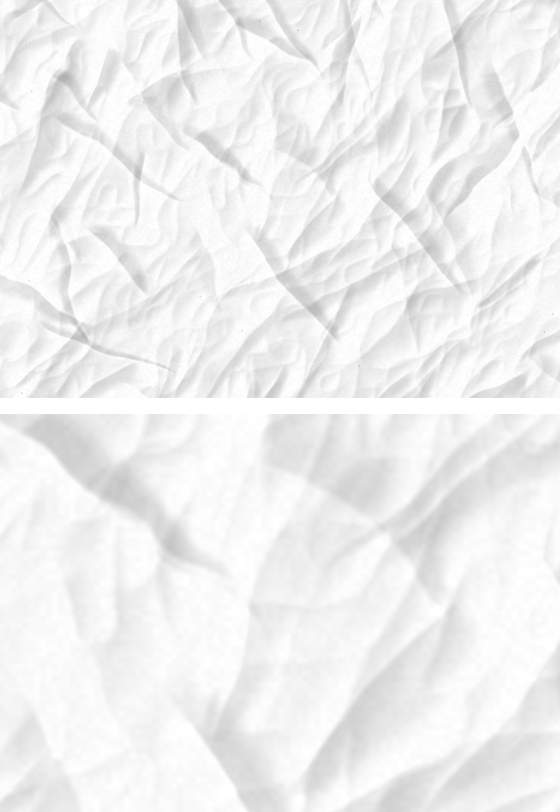
Top: the whole. Bottom: its middle third, enlarged.
Reproduce this texture procedurally as a WebGL 1 fragment shader.

```glsl
precision highp float;
// Crumpled white paper under soft light from the upper left.
// Scattered tapering folds, each with a lit ridge and a shaded facet, lie over
// the relief of ridged noise; fine fibre grain and a few specks finish it.

uniform vec2 u_resolution;

const vec3 PAPER_TINT = vec3(1.0, 1.0, 0.999);
const float BASE_TONE = 0.962;
const float WHITE_LIMIT = 0.993;
const float SHADOW_ROLLOFF = 0.8;
const vec2 LIGHT_DIR = vec2(-0.83, 0.56);

const float FOLD_CELL = 0.15;      // spacing of folds, in canvas heights
const float FOLD_SHADE = 0.130;    // depth of the shaded facet
const float FOLD_GLOW = 0.080;     // strength of the lit ridge
const float FOLD_EDGE = 0.004;     // softness of the crease line
const float RISING_SHARE = 0.66;   // share of folds rising to the right
const float RELIEF_SHADE = 0.041;
const float CLOUD_SHADE = 0.055;
const float GRAIN_SHADE = 0.034;
const float SPECK_SHADE = 0.16;

float hash(vec2 p) {
  vec3 q = fract(vec3(p.xyx) * 0.1031);
  q += dot(q, q.yzx + 33.33);
  return fract((q.x + q.y) * q.z);
}

float noise(vec2 p) {
  vec2 i = floor(p);
  vec2 f = fract(p);
  f = f * f * f * (f * (f * 6.0 - 15.0) + 10.0);
  float low = mix(hash(i), hash(i + vec2(1.0, 0.0)), f.x);
  float high = mix(hash(i + vec2(0.0, 1.0)), hash(i + 1.0), f.x);
  return mix(low, high, f.y);
}

vec2 warp(vec2 p, float frequency) {
  return vec2(noise(p * frequency + 11.0), noise(p * frequency + 57.0)) - 0.5;
}

mat2 rotation(float a) {
  return mat2(cos(a), -sin(a), sin(a), cos(a));
}

// Height of sharp ridges, drawn out along the rising diagonal.
float relief(vec2 p) {
  vec2 q = rotation(1.0) * p + 20.0;
  q *= vec2(0.75, 1.2);
  float height = 0.0;
  float frequency = 4.0;
  for (int i = 0; i < 4; i++) {
    height -= abs(noise(q * frequency) - 0.5) / frequency;
    q = rotation(0.7) * q + 7.3;
    frequency *= 1.8;
  }
  return height;
}

float reliefLight(vec2 p) {
  const float REACH = 0.004;
  vec2 e = LIGHT_DIR * REACH;
  return (relief(p - e) - relief(p + e)) / (2.0 * REACH);
}

// Tone of one fold: lit ridge on one side of the crease, facet on the other.
float foldTone(vec2 d, vec2 id) {
  float spread = (hash(id + 3.7) - 0.5) * 0.9;
  float angle = (hash(id + 9.1) < RISING_SHARE ? 0.95 : 2.25) + spread;
  vec2 along = vec2(cos(angle), sin(angle));
  float u = dot(d, along) / mix(0.09, 0.23, hash(id + 15.3));
  float v = dot(d, vec2(along.y, -along.x));
  if (hash(id + 21.9) < 0.25) v = -v;

  float taper = max(1.0 - u * u, 0.0);
  float wedge = 0.35 + 0.65 * clamp(0.5 + 0.5 * u, 0.0, 1.0);
  float width = mix(0.022, 0.062, hash(id + 27.1)) * wedge * sqrt(taper) + 0.002;
  float side = smoothstep(-FOLD_EDGE, FOLD_EDGE, v);
  float facet = side * (1.0 - smoothstep(0.6 * width, 1.5 * width, v));
  float ridge = (1.0 - side) * exp(min(v, 0.0) / (0.6 * width));
  float strength = mix(0.4, 1.0, hash(id + 33.5)) * smoothstep(0.0, 0.5, taper);
  return strength * (FOLD_GLOW * ridge - FOLD_SHADE * facet);
}

float folds(vec2 p) {
  vec2 cell = floor(p / FOLD_CELL);
  float tone = 0.0;
  for (int y = -2; y <= 2; y++) {
    for (int x = -2; x <= 2; x++) {
      vec2 id = cell + vec2(float(x), float(y)) + 40.0;
      vec2 jitter = vec2(hash(id), hash(id + 71.3));
      tone += foldTone(p - (id - 40.0 + jitter) * FOLD_CELL, id);
    }
  }
  return tone;
}

float specks(vec2 p) {
  vec2 q = p * 45.0;
  vec2 id = floor(q);
  vec2 center = 0.25 + 0.5 * vec2(hash(id + 5.0), hash(id + 8.0));
  float dotMask = 1.0 - smoothstep(0.04, 0.13, length(fract(q) - center));
  return dotMask * step(0.995, hash(id + 2.0));
}

void main() {
  vec2 p = gl_FragCoord.xy / u_resolution.y;
  vec2 bent = p + 0.055 * warp(p, 5.0) + 0.016 * warp(p, 15.0);

  float tone = BASE_TONE + folds(bent) + RELIEF_SHADE * reliefLight(bent);
  tone += CLOUD_SHADE * (noise(p * 3.5 + 90.0) - 0.5);

  // Roll off towards white and keep the deepest shadows pale.
  float shadow = WHITE_LIMIT - tone;
  shadow = 0.5 * (shadow + sqrt(shadow * shadow + 0.0005));
  tone = WHITE_LIMIT - shadow / (1.0 + SHADOW_ROLLOFF * shadow);

  float grain = 0.7 * noise(p * 200.0) + 0.3 * noise(p * 85.0 + 31.0) - 0.5;
  tone += GRAIN_SHADE * grain - SPECK_SHADE * specks(p);
  gl_FragColor = vec4(clamp(tone * PAPER_TINT, 0.0, 1.0), 1.0);
}
```
